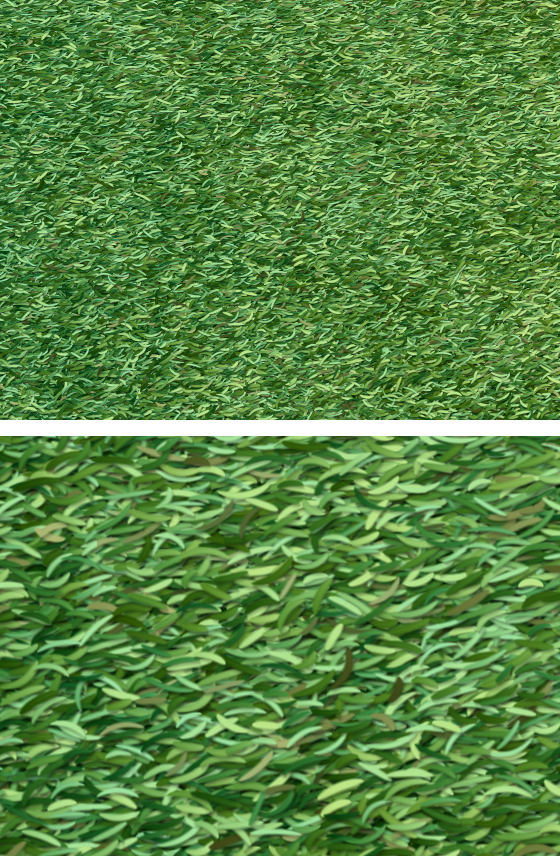
Top, the full canvas; bottom, a detail of the centre.
Write a Shadertoy shader that draws this texture.

```glsl
const int LAYERS = 14;
const vec2 CELL = vec2(0.027, 0.021);
const float SOFTNESS = 0.0018;

const vec3 DEEP_GREEN = vec3(0.05, 0.25, 0.02);
const vec3 LEAF_GREEN = vec3(0.27, 0.53, 0.20);
const vec3 PALE_GREEN = vec3(0.63, 0.86, 0.55);
const vec3 STRAW = vec3(0.66, 0.66, 0.42);
const vec3 SOIL = vec3(0.27, 0.26, 0.11);

vec4 hash4(vec3 seed) {
    vec4 h = fract(seed.xyzx * vec4(0.1031, 0.1030, 0.0973, 0.1099));
    h += dot(h, h.wzxy + 33.33);
    return fract((h.xxyz + h.yzzw) * h.zywx);
}

// Broad uneven patches, about -1 to 1
float patches(vec2 p) {
    vec2 w = p + 0.06 * sin(p.yx * vec2(17.0, 13.0));
    return 0.4 * sin(w.x * 9.0 + w.y * 14.0)
         + 0.35 * sin(w.x * 23.0 - w.y * 19.0 + 1.7)
         + 0.25 * sin(w.x * 37.0 + w.y * 47.0 + 4.1);
}

vec3 grassColor(float tone) {
    vec3 shade = mix(DEEP_GREEN, LEAF_GREEN, clamp(tone * 2.0, 0.0, 1.0));
    return mix(shade, PALE_GREEN, clamp(tone * 2.0 - 1.0, 0.0, 1.1));
}

// Blade space: x runs from -1 to 1 along the blade, y is the offset across it
vec2 bladeSpace(vec2 d, float angle, float halfLength, float bend) {
    float c = cos(angle), s = sin(angle);
    vec2 q = vec2(c * d.x + s * d.y, c * d.y - s * d.x);
    q.x /= halfLength;
    q.y -= bend * halfLength * (q.x * q.x - 0.3);
    return q;
}

float bladeMask(vec2 q, float halfWidth, float softness) {
    float taper = halfWidth * (1.0 - q.x * q.x * q.x * q.x);
    float ends = 1.0 - smoothstep(0.85, 1.0, abs(q.x));
    return ends * smoothstep(-softness, softness, taper - abs(q.y));
}

vec3 bladeColor(vec2 q, vec4 rnd, float depth, float patchTone, float warmth) {
    float tone = (rnd.x * 1.08 + 0.13) * mix(0.75, 1.0, depth);
    tone += 0.11 * patchTone + 0.10 * q.x - 22.0 * abs(q.y);
    vec3 color = grassColor(tone);
    float hue = (rnd.y - 0.5) * 1.5 + warmth;
    color += hue * vec3(0.09, 0.01, -0.07);
    vec3 dry = mix(SOIL, STRAW, rnd.x);
    return mix(color, dry, 0.7 * step(0.94 - 0.03 * patchTone, rnd.z));
}

// Paints one scattered sheet of blades and their soft shadows over color
vec3 paintLayer(vec3 color, vec2 p, float layer, float patchTone, float warmth) {
    float depth = layer / float(LAYERS - 1);
    vec2 shifted = p + layer * vec2(0.0137, 0.0089);
    vec2 home = floor(shifted / CELL);
    for (int j = -1; j <= 1; j++) {
        for (int i = -1; i <= 1; i++) {
            vec2 id = home + vec2(i, j);
            vec4 place = hash4(vec3(id, layer + 3.0));
            vec4 look = hash4(vec3(id + 71.0, layer + 29.0));
            vec2 d = shifted - (id + place.xy) * CELL;
            float angle = 0.24 + 1.15 * (place.z + place.w - 1.0);
            float halfLength = mix(0.011, 0.023, look.w);
            float halfWidth = mix(0.0021, 0.0037, look.y);
            float bend = 0.9 * (fract(look.w * 7.0) - 0.5);

            vec2 below = bladeSpace(d + vec2(-0.001, 0.0026), angle, halfLength, bend);
            color *= 1.0 - 0.30 * bladeMask(below, halfWidth, 0.003);

            vec2 q = bladeSpace(d, angle, halfLength, bend);
            vec3 blade = bladeColor(q, look, depth, patchTone, warmth);
            color = mix(color, blade, bladeMask(q, halfWidth, SOFTNESS));
        }
    }
    return color;
}

void mainImage(out vec4 fragColor, in vec2 fragCoord) {
    vec2 uv = fragCoord / iResolution.xy;
    vec2 p = fragCoord / iResolution.y;

    // Light and warmth drift across the lawn
    float patchTone = patches(p) + 0.9 * (uv.x - 0.5) + 0.5 * (uv.y - 0.4);
    float warmth = 0.5 * (uv.x - 0.4) + 0.15 * patches(p.yx + 3.0);

    // Blades look shorter with distance
    vec2 ground = vec2(p.x, p.y * (1.0 + 0.2 * p.y));
    vec3 color = DEEP_GREEN;
    for (int k = 0; k < LAYERS; k++) {
        color = paintLayer(color, ground, float(k), patchTone, warmth);
    }
    fragColor = vec4(clamp(color, 0.0, 1.0), 1.0);
}
```
